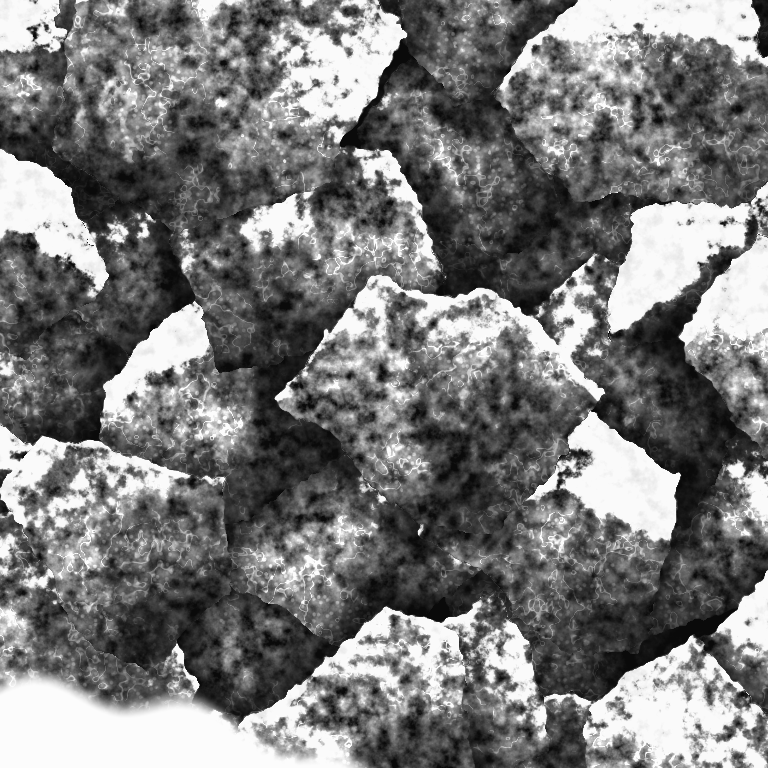
A three.js fragment shader for this texture:

```glsl
// Heap of angular, grainy granite boulders dusted with snow, in black and white.
varying vec2 vUv;

vec2 hash2(vec2 p) {
  vec3 q = fract(p.xyx * vec3(0.1031, 0.1030, 0.0973));
  q += dot(q, q.yzx + 33.33);
  return fract((q.xx + q.yz) * q.zy);
}

float noise(vec2 p) {
  vec2 i = floor(p), f = fract(p);
  f = f * f * (3.0 - 2.0 * f);
  float low = mix(hash2(i).x, hash2(i + vec2(1.0, 0.0)).x, f.x);
  float high = mix(hash2(i + vec2(0.0, 1.0)).x, hash2(i + 1.0).x, f.x);
  return mix(low, high, f.y);
}

float layeredNoise(vec2 p) {
  float sum = 0.0, weight = 0.5;
  for (int i = 0; i < 4; i++) {
    sum += weight * noise(p);
    p = mat2(1.6, 1.2, -1.2, 1.6) * p + 7.3;
    weight *= 0.55;
  }
  return sum / 1.01;
}

// Distances to the nearest and second nearest cell point
vec2 cells(vec2 p) {
  vec2 nearest = vec2(8.0), base = floor(p);
  for (int y = -1; y <= 1; y++) {
    for (int x = -1; x <= 1; x++) {
      vec2 cell = base + vec2(float(x), float(y));
      float d = length(cell + hash2(cell) - p);
      nearest = d < nearest.x ? vec2(d, nearest.x) : vec2(nearest.x, min(nearest.y, d));
    }
  }
  return nearest;
}

// Paints one boulder over look = (stone tone, snow amount, texture seed)
void addBoulder(vec2 p, vec2 id, float size, inout vec3 look) {
  vec2 a = hash2(id + 3.0), b = hash2(id + 17.0), c = hash2(id + 41.0);
  p.x += (a.y - 0.5) * 0.6 * p.y;

  // Silhouette: six jittered half planes; rim counts only those facing up
  float edge = 1.0, rim = 1.0;
  for (int k = 0; k < 6; k++) {
    vec2 jitter = hash2(id * 3.0 + float(k) * 7.0);
    float angle = a.x * 6.283 + (float(k) + 0.6 * jitter.x) * 1.047;
    vec2 dir = vec2(cos(angle), sin(angle));
    float d = size * (0.8 + 0.45 * jitter.y) - dot(p, dir);
    edge = min(edge, d);
    rim = min(rim, d + 0.2 * (1.0 - smoothstep(0.0, 0.4, dir.y)));
  }

  // Facets: a snowy top above a ridge, and two sides of unlike tone
  vec2 v = p - size * 0.5 * (vec2(b.x, c.x) - 0.5);
  float top = v.y - 0.25 * size + (c.y - 0.5) * 1.3 * v.x + 0.25 * abs(v.x);
  float side = smoothstep(-0.006, 0.006, (v.x + (b.y - 0.5) * v.y) * sign(a.y - 0.35));
  float tone = mix(0.5 + 0.12 * c.x, 0.31 + 0.1 * c.y, side);
  tone = mix(tone, 0.58, smoothstep(-0.01, 0.01, top));
  tone *= mix(0.5, 1.0, smoothstep(-size, 0.1 * size, p.y));
  float snow = smoothstep(-0.025, 0.035, top) * (0.38 + 0.6 * b.x);
  snow = max(snow, 0.72 * (1.0 - smoothstep(0.004, 0.022, rim)));

  // Contact shadow on whatever lies behind, then the boulder itself
  float open = smoothstep(0.0, 0.06, -edge);
  look.x *= mix(0.45, 1.0, open);
  look.y -= 0.22 * (1.0 - open);
  float cover = smoothstep(-0.0015, 0.0015, edge);
  look.xy = mix(look.xy, vec2(tone, snow), cover);
  look.z = edge > 0.0 ? a.x + b.y : look.z;
}

void main() {
  vec2 uv = vUv;
  vec2 wobble = vec2(layeredNoise(uv * 16.0), layeredNoise(uv * 16.0 + 31.0)) - 0.5;
  vec2 rough = vec2(noise(uv * 130.0), noise(uv * 130.0 + 57.0)) - 0.5;
  vec2 p = uv + 0.03 * wobble + 0.005 * rough;

  // Dim rubble in the gaps
  vec2 rubble = cells(p * 9.0);
  vec3 look = vec3(0.07 + 0.2 * smoothstep(0.02, 0.5, rubble.y - rubble.x), 0.0, 0.3);

  // Boulders on a staggered grid, in shuffled order with the middle one last
  for (int i = 0; i < 35; i++) {
    float n = floor(mod(float(i) * 11.0 + 28.5, 35.0));
    float row = floor((n + 0.5) / 5.0);
    vec2 id = vec2(n - row * 5.0, row);
    vec2 place = vec2((id.x + 0.5 * mod(row, 2.0) - 0.25) * 0.25, 1.03 - row * 0.18);
    vec2 jitter = hash2(id + 71.0);
    float middle = exp(-30.0 * dot(place - 0.5, place - 0.5));
    place += (jitter - 0.5) * 0.09 * (1.0 - middle);
    addBoulder(p - place, id, (0.11 + 0.055 * jitter.y) * (1.0 + 0.4 * middle), look);
  }

  // Mineral grain, pale flecks and broken veins
  vec2 q = uv + look.z * 9.0;
  float mottle = layeredNoise(q * 14.0) - 0.5;
  float grain = layeredNoise(q * 75.0) - 0.5;
  float fleck = 1.0 - smoothstep(0.1, 0.3, cells(q * 85.0).x);
  vec2 crack = cells(q * 7.0 + 3.0 * wobble + 0.5 * rough);
  float vein = 1.0 - smoothstep(0.01, 0.11, crack.y - crack.x);
  vein *= smoothstep(-0.06, 0.12, mottle + 0.5 * grain);
  float stone = look.x * (1.0 + 1.3 * mottle + 2.4 * grain);
  stone += look.x * (0.6 * fleck * smoothstep(-0.05, 0.15, mottle) + 0.8 * vein);

  // Crusty snow, and a soft drift in the near corner
  float crust = smoothstep(0.42, 0.62, look.y + 0.9 * mottle + 0.9 * grain);
  float shade = mix(stone, 0.98 + 0.25 * min(grain, 0.0), crust);
  float drift = uv.y - 0.11 + 0.55 * uv.x * uv.x - 0.015 * sin(uv.x * 31.0);
  shade = mix(shade, 0.99, 1.0 - smoothstep(-0.018, 0.014, drift));
  gl_FragColor = vec4(vec3(clamp(shade, 0.04, 0.99)), 1.0);
}
```
